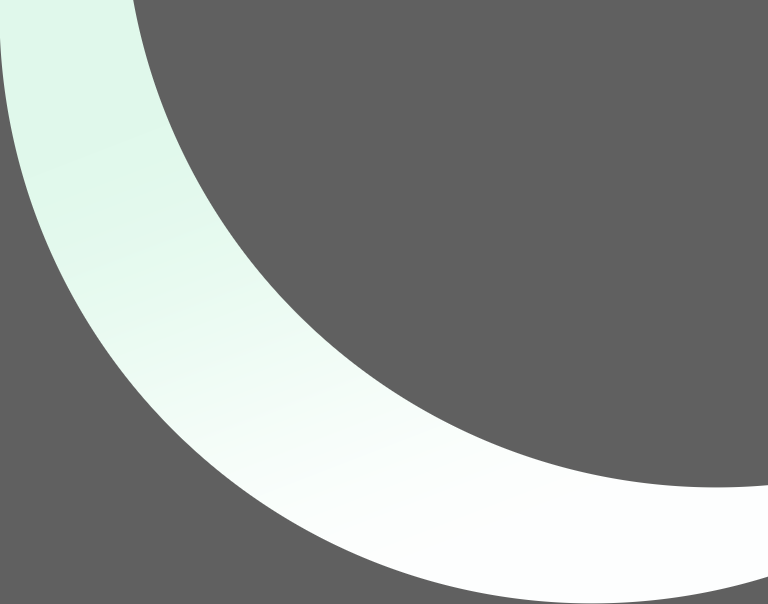
Reproduce this background procedurally as a Shadertoy shader.

```glsl
const vec3 BACKDROP = vec3(0.378);
const vec3 MINT = vec3(0.878, 0.974, 0.922);
const vec3 NEAR_WHITE = vec3(0.993, 0.998, 0.995);

// Lengths are in canvas heights
const float DISC_RADIUS = 0.981;
const vec2 OUTER_CENTER = vec2(0.980, 0.982);
const vec2 INNER_CENTER = vec2(1.186, 1.174);

const vec2 FADE_ORIGIN = vec2(0.0, 1.0);
const vec2 FADE_DIRECTION = vec2(0.36, -0.93);
const float FADE_START = 0.21;
const float FADE_END = 1.16;

float discDistance(vec2 point, vec2 center) {
    return length(point - center) - DISC_RADIUS;
}

// Outer disc with the inner disc cut away
float crescentDistance(vec2 point) {
    return max(discDistance(point, OUTER_CENTER), -discDistance(point, INNER_CENTER));
}

void mainImage(out vec4 fragColor, in vec2 fragCoord) {
    vec2 point = fragCoord / iResolution.y;
    float pixel = 1.0 / iResolution.y;

    // Slanted fade from mint to near white
    float along = dot(point - FADE_ORIGIN, FADE_DIRECTION);
    vec3 crescentColor = mix(MINT, NEAR_WHITE, smoothstep(FADE_START, FADE_END, along));

    // Antialiased coverage
    float coverage = clamp(0.5 - crescentDistance(point) / pixel, 0.0, 1.0);
    fragColor = vec4(mix(BACKDROP, crescentColor, coverage), 1.0);
}
```
